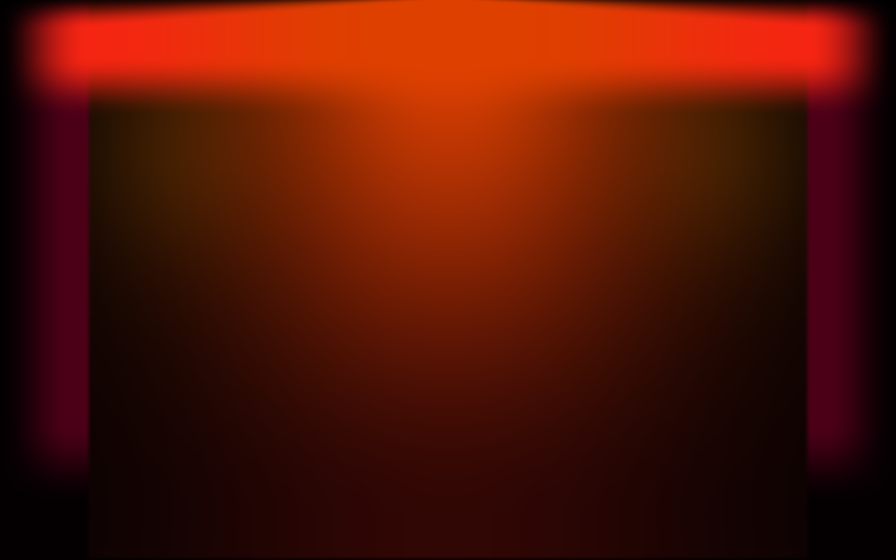
A WebGL 2 fragment shader for this background:

```glsl
#version 300 es
precision highp float;
// Dark stage lit by a fading orange column, a red top beam and two wine side bars.

uniform vec2 u_resolution;
out vec4 outColor;

// Colours
const vec3 GLOW_TOP    = vec3(0.88, 0.26, 0.00);
const vec3 GLOW_BOTTOM = vec3(0.16, 0.02, 0.01);
const vec3 AMBIENT     = vec3(0.030, 0.006, 0.007);
const vec3 OLIVE       = vec3(0.095, 0.075, 0.00);
const vec3 BEAM_CENTER = vec3(0.87, 0.25, 0.00);
const vec3 BEAM_END    = vec3(0.96, 0.145, 0.07);
const vec3 BAR         = vec3(0.285, 0.00, 0.085);
const vec3 MARGIN      = vec3(0.015, 0.00, 0.005);

// Layout, as fractions of the canvas
const float BAR_EDGE      = 0.099;
const float EDGE_SOFTNESS = 0.004;
const float GLOW_WIDE     = 0.30;
const float GLOW_NARROW   = 0.225;
const vec2  OLIVE_OFFSET  = vec2(0.31, 0.27);
const vec2  OLIVE_SIZE    = vec2(0.11, 0.20);
const float BEAM_SOLID    = 0.10;
const float BEAM_FADE     = 0.21;
const float BEAM_SLOPE    = 0.05;
const float RIM           = 0.007;

float gauss(float x) {
    return exp(-x * x);
}

// Interior of the stage: central column plus a faint olive haze on each side
vec3 stageLight(float side, float depth) {
    float height = 1.0 - smoothstep(-0.05, 0.93, depth);
    float width = mix(GLOW_NARROW, GLOW_WIDE, depth);
    vec3 light = mix(GLOW_BOTTOM, GLOW_TOP, height) * gauss(side / width);
    vec2 haze = (vec2(side, depth) - OLIVE_OFFSET) / OLIVE_SIZE;
    return AMBIENT + light + OLIVE * exp(-dot(haze, haze));
}

// Side bar: sharp inside, fading toward the canvas edge and the floor
vec3 barLight(float edge, float height) {
    float fade = smoothstep(0.0, 0.08, edge) * smoothstep(0.10, 0.25, height);
    return MARGIN + BAR * fade;
}

// Top beam coverage, with an upper edge that softens toward the ends
float beamMask(float side, float edge, float depth) {
    float lower = 1.0 - smoothstep(BEAM_SOLID, BEAM_FADE, depth);
    float softTop = BEAM_SLOPE * side / 0.4 + 0.001;
    float upper = smoothstep(-0.01, softTop, depth);
    return lower * upper * smoothstep(0.0, BAR_EDGE, edge);
}

void main() {
    vec2 uv = gl_FragCoord.xy / u_resolution;
    float depth = 1.0 - uv.y;
    float side = abs(uv.x - 0.5);
    float edge = 0.5 - side;

    // Stage and bars
    float inside = smoothstep(BAR_EDGE - EDGE_SOFTNESS, BAR_EDGE + EDGE_SOFTNESS, edge);
    vec3 color = mix(barLight(edge, uv.y), stageLight(side, depth), inside);

    // The strip above the beam falls to black at its ends
    float topShade = smoothstep(-0.01, BEAM_SLOPE * side / 0.4 + 0.001, depth);
    color *= topShade;

    // Top beam
    vec3 beam = mix(BEAM_CENTER, BEAM_END, smoothstep(0.08, 0.42, side));
    color = mix(color, beam, beamMask(side, edge, depth));

    // Thin dark rim along the floor
    color *= mix(0.3, 1.0, smoothstep(0.0, RIM, uv.y));

    outColor = vec4(color, 1.0);
}
```
